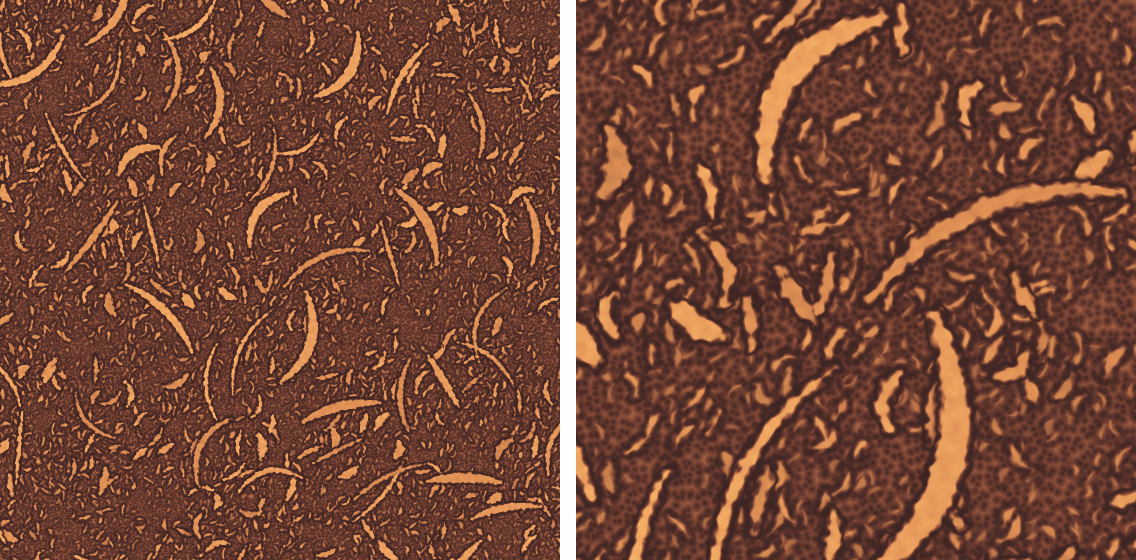
Left, the full canvas; right, a detail of the centre.
This texture is drawn by a Shadertoy shader. Its source:

```glsl
// Pressed fibre board: pale curved strands, chips and flecks with dark rims
// over grainy red-brown. Each layer is a jittered grid of bent, tapered strokes,
// laid from fine to coarse; layered sines make clumps and ragged edges.

const vec3 DARK   = vec3(0.25, 0.15, 0.14);
const vec3 BROWN  = vec3(0.40, 0.22, 0.18);
const vec3 RUST   = vec3(0.53, 0.30, 0.22);
const vec3 TAN    = vec3(0.68, 0.42, 0.26);
const vec3 AMBER  = vec3(0.87, 0.56, 0.33);
const vec3 STRAW  = vec3(0.97, 0.70, 0.41);

const float SOFTNESS    = 0.0013;  // half width of a stroke edge
const float RIM_OFFSET  = 0.0028;  // distance of the dark rim from the edge
const float RIM_WIDTH   = 0.0018;
const float RAGGEDNESS  = 0.0013;
const float GRAIN_CELLS = 210.0;
const float GRAIN_GAIN  = 2.6;
const float BASE_TONE   = 1.3;     // tones: 0 is DARK, 5 is STRAW
const float MAIN_ANGLE  = 1.25;
const float ANGLE_RANGE = 1.6;

vec2 hash2(vec2 p) {
    vec3 q = fract(p.xyx * vec3(0.1031, 0.1030, 0.0973));
    q += dot(q, q.yzx + 33.33);
    return fract((q.xx + q.yz) * q.zy);
}

mat2 rotation(float angle) {
    float c = cos(angle), s = sin(angle);
    return mat2(c, -s, s, c);
}

// Layered sines, roughly -1 to 1
float waves(vec2 p) {
    float sum = 0.0, gain = 0.55;
    for (int i = 0; i < 4; i++) {
        p = rotation(1.1) * p * 1.37 + 2.3;
        sum += gain * sin(p.x + 1.4 * sin(p.y * 0.8));
        gain *= 0.8;
    }
    return sum * 0.75;
}

// Cellular noise: distance to the nearest jittered point
float cellular(vec2 p) {
    vec2 cell = floor(p);
    float nearest = 2.0;
    for (int y = -1; y <= 1; y++)
    for (int x = -1; x <= 1; x++) {
        vec2 c = cell + vec2(x, y);
        nearest = min(nearest, length(c + hash2(c) - p));
    }
    return nearest;
}

// Distance to a bent stroke that thins towards its ends
float strand(vec2 p, float halfLength, float halfWidth, float bend) {
    float along = clamp(p.x / halfLength, -1.0, 1.0);
    p.y -= bend * halfLength * along * along;
    float slope = 2.0 * bend * along;
    float past = max(abs(p.x) - halfLength, 0.0);
    float side = p.y * inversesqrt(1.0 + slope * slope);
    return length(vec2(past, side)) - halfWidth * (1.0 - 0.7 * along * along);
}

// Nearest strand of one layer: x is distance, y is its random shade
vec2 strandLayer(vec2 p, float cells, float halfLength, float halfWidth, float share) {
    vec2 cell = floor(p * cells);
    vec2 nearest = vec2(1.0, 0.0);
    for (int y = -1; y <= 1; y++)
    for (int x = -1; x <= 1; x++) {
        vec2 c = cell + vec2(x, y);
        vec2 seed = c + cells * 3.0;
        vec2 place = hash2(seed), size = hash2(seed + 71.0);
        vec2 turn = hash2(seed + 137.0), kind = hash2(seed + 211.0);
        vec2 centre = (c + place) / cells;
        float clump = 1.0 + 0.7 * waves(centre * 14.0);
        if (kind.x > share * clump) continue;
        float angle = MAIN_ANGLE + (turn.x + turn.y - 1.0) * ANGLE_RANGE;
        float len = halfLength * mix(0.45, 1.0, size.x);
        float wid = halfWidth * (0.65 + 1.1 * size.y * size.y * size.y);
        float bend = (fract(turn.x * 17.0) - 0.5) * 0.9;
        float d = strand(rotation(angle) * (p - centre), len, wid, bend);
        if (d < nearest.x) nearest = vec2(d, kind.y);
    }
    return nearest;
}

// Lay one layer of strands, with its rim, over the tone below
float layStrands(float tone, vec2 strands, float ragged, float brightness, float rimStrength) {
    float d = strands.x + ragged;
    float offset = (d - RIM_OFFSET) / RIM_WIDTH;
    tone = mix(tone, min(tone, -0.1), rimStrength * exp(-offset * offset));
    float shade = brightness + 0.9 * (strands.y - 0.5) - 150.0 * ragged;
    return mix(tone, shade, smoothstep(SOFTNESS, -SOFTNESS, d));
}

vec3 palette(float tone) {
    vec3 color = mix(DARK, BROWN, clamp(tone, -0.4, 1.0));
    color = mix(color, RUST, clamp(tone - 1.0, 0.0, 1.0));
    color = mix(color, TAN, clamp(tone - 2.0, 0.0, 1.0));
    color = mix(color, AMBER, clamp(tone - 3.0, 0.0, 1.0));
    return mix(color, STRAW, clamp(tone - 4.0, 0.0, 1.0));
}

void mainImage(out vec4 fragColor, in vec2 fragCoord) {
    vec2 p = fragCoord / iResolution.y;
    float ragged = RAGGEDNESS * waves(p * 230.0);

    // Grainy ground
    float grain = cellular(p * GRAIN_CELLS) - 0.45;
    float tone = BASE_TONE + GRAIN_GAIN * grain + 0.25 * waves(p * 90.0);

    // Flecks, slivers, chips, long fibres
    tone = layStrands(tone, strandLayer(p, 105.0, 0.0050, 0.0014, 0.45), ragged * 0.5, 3.2, 0.45);
    tone = layStrands(tone, strandLayer(p, 56.0, 0.0100, 0.0021, 0.46), ragged, 3.9, 0.75);
    tone = layStrands(tone, strandLayer(p, 21.0, 0.0240, 0.0048, 0.52), ragged * 1.5, 4.2, 0.95);
    tone = layStrands(tone, strandLayer(p, 8.0, 0.0850, 0.0050, 0.75), ragged * 1.2, 4.3, 0.95);

    fragColor = vec4(palette(tone), 1.0);
}
```
